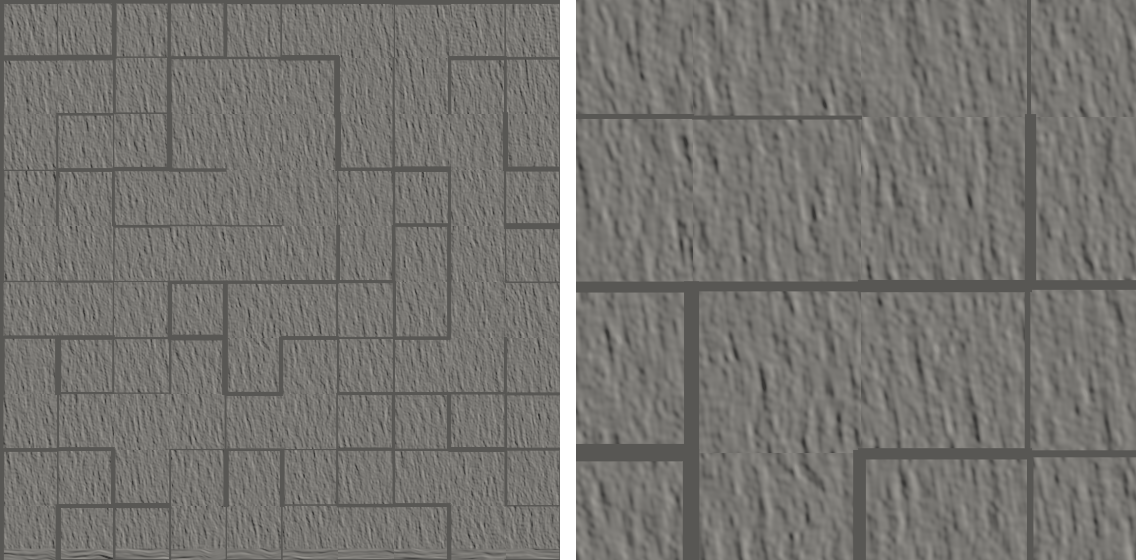
Left, the full canvas; right, a detail of the centre.
Reproduce this texture procedurally as a WebGL 2 fragment shader.

```glsl
#version 300 es
precision highp float;

// Grey stone paving: a grid of chiselled slabs, some merged into larger ones.
// Each grid edge gets a random joint width (often none); the stone surface is
// stretched noise, lit from the side by a finite difference of its height.

uniform vec2 u_resolution;
out vec4 fragColor;

const float GRID = 10.0;
const vec2 GRID_SHIFT = vec2(0.003, -0.003);
const vec2 LIGHT_STEP = vec2(0.0021, 0.0014);
const vec3 JOINT_COLOR = vec3(0.345, 0.340, 0.328);
const vec3 STONE_TINT = vec3(1.0, 0.985, 0.952);

float hash(vec2 p) {
    return fract(sin(dot(p, vec2(127.1, 311.7))) * 43758.5453);
}

float noise(vec2 p) {
    vec2 i = floor(p);
    vec2 f = fract(p);
    f = f * f * (3.0 - 2.0 * f);
    return mix(mix(hash(i), hash(i + vec2(1.0, 0.0)), f.x),
               mix(hash(i + vec2(0.0, 1.0)), hash(i + vec2(1.0, 1.0)), f.x), f.y);
}

// Upright, slightly leaning chisel grooves with finer grit on top
float grooveHeight(vec2 p, vec2 seed) {
    float wander = 0.005 * noise(p * vec2(18.0, 30.0) + seed);
    vec2 q = vec2(p.x + 0.14 * p.y + wander, p.y);
    return 0.55 * noise(q * vec2(185.0, 44.0) + seed)
         + 0.32 * noise(q * vec2(320.0, 105.0) + seed.yx)
         + 0.24 * noise(q * vec2(300.0, 270.0) - seed);
}

// Long wavy layers lying on their side
float layerHeight(vec2 p, vec2 seed) {
    float wave = 0.010 * noise(p * vec2(40.0, 20.0) + seed);
    return 0.95 * noise(vec2(p.x * 22.0, (p.y + wave) * 230.0) + seed)
         + 0.30 * noise(vec2(p.x * 80.0, (p.y + wave) * 340.0) - seed);
}

float stoneHeight(vec2 p, vec2 seed, float layered) {
    return mix(grooveHeight(p, seed), layerHeight(p, seed), layered);
}

// Half width of one joint; zero where two slabs are merged
float jointHalfWidth(float line, float span, float seed) {
    if (line < 0.5 || line > GRID - 0.5) return 0.0042;
    float h = hash(vec2(line + seed, span * 1.7 + seed));
    float size = (h - 0.30) / 0.70;
    return size < 0.0 ? 0.0 : mix(0.0011, 0.0054, pow(size, 1.7));
}

// Coverage of the joints running along the second axis of p
float jointMask(vec2 p, float seed, float pixel) {
    float line = floor(p.x * GRID + 0.5);
    float nearestSpan = floor(p.y * GRID);
    float mask = 0.0;
    for (int i = -1; i <= 1; i++) {
        float span = nearestSpan + float(i);
        float halfWidth = jointHalfWidth(line, span, seed);
        float jitter = 0.0024 * (hash(vec2(span + seed, line)) - 0.5);
        vec2 center = vec2(line / GRID + jitter, (span + 0.5) / GRID);
        vec2 d = abs(p - center) - vec2(halfWidth, 0.5 / GRID + 0.5 * halfWidth);
        float cover = 1.0 - smoothstep(-0.5 * pixel, 0.5 * pixel, max(d.x, d.y));
        mask = max(mask, cover * step(0.0001, halfWidth));
    }
    return mask;
}

void main() {
    float canvas = min(u_resolution.x, u_resolution.y);
    vec2 uv = gl_FragCoord.xy / canvas;
    float pixel = 1.0 / canvas;
    vec2 gridPos = uv - GRID_SHIFT;

    // Every grid cell has its own patch of stone
    vec2 cell = floor(gridPos * GRID);
    vec2 seed = 60.0 * vec2(hash(cell + 3.1), hash(cell + 8.7));

    // Side-lit relief, with shadows deeper than highlights
    float layered = 1.0 - smoothstep(0.017, 0.023, uv.y);
    float slope = stoneHeight(uv, seed, layered)
                - stoneHeight(uv + LIGHT_STEP, seed, layered);
    float shadow = min(slope, 0.0);
    float tone = 0.472 + 0.30 * slope - 0.65 * shadow * shadow;
    vec3 color = STONE_TINT * clamp(tone, 0.22, 0.60);

    // Flat joints in both directions
    float joints = max(jointMask(gridPos, 17.0, pixel),
                       jointMask(gridPos.yx, 53.0, pixel));
    color = mix(color, JOINT_COLOR, joints);

    fragColor = vec4(color, 1.0);
}
```
